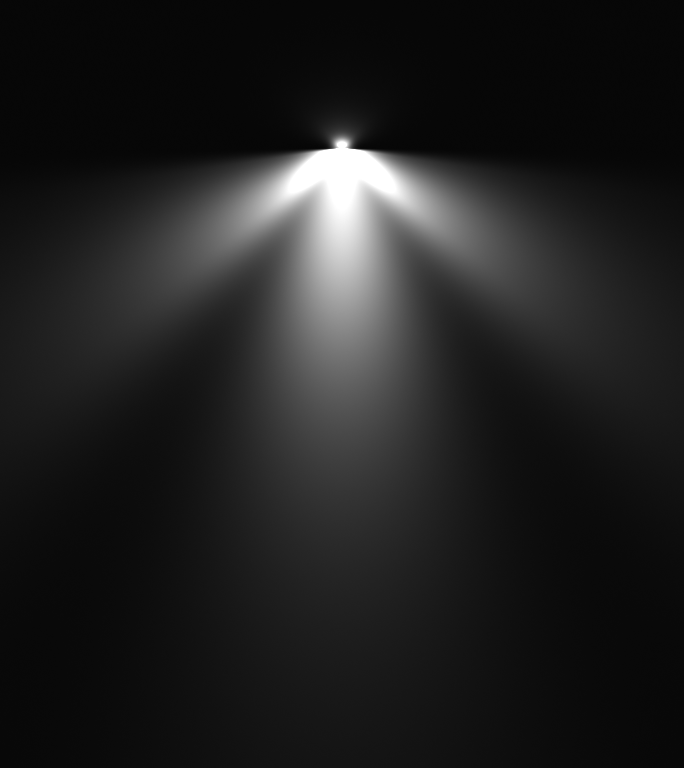
Reproduce this background procedurally as a WebGL 2 fragment shader.

```glsl
#version 300 es
precision highp float;

uniform vec2 u_resolution;
out vec4 fragColor;

const vec2 LAMP = vec2(0.5, 0.807);
const vec3 NIGHT = vec3(0.026);
const vec3 LIGHT = vec3(1.0);

float hash(vec2 p) {
    return fract(sin(dot(p, vec2(12.9898, 78.233))) * 43758.5453);
}

float bell(float x, float width) {
    float t = x / width;
    return exp(-t * t);
}

float falloff(float distance, float reach, float power) {
    return 1.0 / (1.0 + pow(max(distance, 0.0) / reach, power));
}

// Soft column that widens on its way down
float centreBeam(float x, float depth) {
    float width = 0.035 + 0.3 * max(depth, 0.0);
    return bell(x, width) * falloff(depth, 0.24, 2.4);
}

// Slanted ray with a crisp lower flank and a broad upper one
float sideBeam(float angle, float radius, float direction) {
    float offset = angle - direction;
    float width = offset > 0.0 ? 0.24 : 0.42;
    return bell(offset, width) * falloff(radius, 0.165, 2.1);
}

// Faint fan of light above the lamp
float upperGlow(float angle, float radius) {
    float fan = smoothstep(0.0, 0.9, -angle);
    float bloom = 0.55 * exp(-radius / 0.014) + 0.13 * exp(-radius / 0.042);
    return fan * bloom;
}

void main() {
    vec2 p = (gl_FragCoord.xy - LAMP * u_resolution) / u_resolution.y;
    float depth = -p.y;
    float radius = length(p);
    float angle = atan(depth, abs(p.x) + 1e-5);

    // Light below the horizon of the lamp
    float horizon = smoothstep(0.0, 0.16, angle);
    float beams = centreBeam(p.x, depth)
                + sideBeam(angle, radius, 0.66)
                + 0.6 * exp(-radius / 0.03);

    // Bright source and its bloom
    float core = bell(radius, 0.011);
    float light = horizon * beams + upperGlow(angle, radius) + core;

    vec3 color = NIGHT + LIGHT * min(light, 1.0);
    float dither = (hash(gl_FragCoord.xy) - 0.5) / 255.0;
    fragColor = vec4(clamp(color + dither, 0.0, 1.0), 1.0);
}
```
